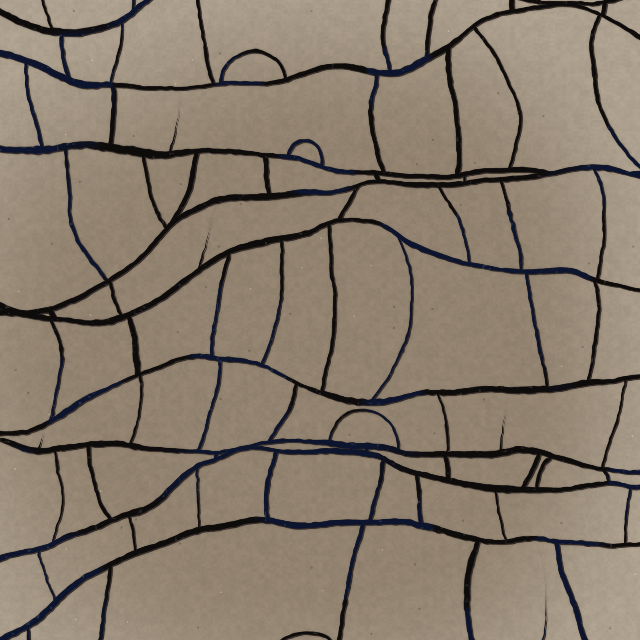
Write a Shadertoy shader that draws this texture.

```glsl
// Dried clay split by long wavy cracks, with short cross cracks and small domes between them.

const float ROW = 0.115;    // mean distance between long cracks
const float CELL = 0.125;   // mean distance between cross cracks

const vec3 CLAY = vec3(0.572, 0.512, 0.438);
const vec3 PALE_CLAY = vec3(0.68, 0.63, 0.56);
const vec3 RIM = vec3(0.38, 0.34, 0.29);
const vec3 WALL = vec3(0.22, 0.18, 0.16);
const vec3 GAP_BLACK = vec3(0.055, 0.045, 0.045);
const vec3 GAP_NAVY = vec3(0.05, 0.08, 0.175);

float hash(vec2 p) {
    return fract(sin(dot(p, vec2(127.1, 311.7))) * 43758.5453);
}

float noise(vec2 p) {
    vec2 i = floor(p), f = fract(p);
    f = f * f * f * (f * (f * 6.0 - 15.0) + 10.0);
    return mix(mix(hash(i), hash(i + vec2(1, 0)), f.x),
               mix(hash(i + vec2(0, 1)), hash(i + vec2(1, 1)), f.x), f.y);
}

// Height of one long crack
float crackHeight(float row, float x) {
    float sway = noise(vec2(x * 3.0 + row * 7.3, row * 5.0)) - 0.5;
    float ripple = noise(vec2(x * 8.0 + row * 3.1, row * 9.0)) - 0.5;
    return row * ROW + 0.165 * sway + 0.03 * ripple;
}

// Bend the sheet: long cracks droop to the left, edges wander slightly
vec2 bendSheet(vec2 p) {
    p.y += 0.09 * smoothstep(0.42, 0.0, p.x) * (1.0 - smoothstep(0.5, 1.0, p.y));
    vec2 wander = vec2(noise(p * 17.0), noise(p * 17.0 + 40.0)) - 0.5;
    vec2 chip = vec2(noise(p * 120.0), noise(p * 120.0 + 70.0)) - 0.5;
    return p + 0.010 * wander + 0.0018 * chip;
}

// Distance to a cross crack or dome of one cell, less its half width
float crossCrack(vec2 p, float cell, float row, float along) {
    vec2 id = vec2(cell, row);
    float kind = hash(id + 3.7);
    float lean = 0.7 * (hash(id + 11.3) - 0.5);
    float bend = 6.0 * (hash(id + 23.9) - 0.5);
    float width = mix(0.0018, 0.0042, hash(id + 31.1));
    float x = (cell + 0.5 + 0.7 * (hash(id + 47.5) - 0.5)) * CELL;
    if (kind > 0.9) {
        vec2 base = vec2(x, crackHeight(row, x));
        float radius = mix(0.028, 0.055, hash(id + 59.2));
        vec2 squash = vec2(1.0, mix(0.8, 1.2, hash(id + 67.3)));
        return abs(length((p - base) * squash) - radius) - min(width, 0.0028);
    }
    if (kind > 0.80) return 1.0;
    if (kind < 0.10) width = 0.0022 - 0.004 * along;   // tapering hairline
    float v = p.y - (row + 0.5) * ROW;
    float slope = lean + 2.0 * bend * v;
    return abs(p.x - x - lean * v - bend * v * v) / sqrt(1.0 + slope * slope) - width;
}

// Distance to the nearest crack edge, negative inside
float cracks(vec2 p) {
    float d = 1.0, row = -4.0, low = -1.0, high = 3.0;
    float h = -1.0, hNext = -1.0;
    const float STEP = 0.002;
    float width = mix(0.0027, 0.0056, noise(p * 9.0 + 5.0));
    // Long cracks never cross: each is lifted onto the one below, so they merge
    for (float i = -3.0; i < 13.0; i++) {
        h = max(h, crackHeight(i, p.x));
        hNext = max(hNext, crackHeight(i, p.x + STEP));
        float slope = (hNext - h) / STEP;
        d = min(d, abs(p.y - h) / sqrt(1.0 + slope * slope) - width);
        if (h < p.y) { low = h; row = i; }
        else high = min(high, h);
    }
    float along = (p.y - low) / max(high - low, 0.001);
    float cell = floor(p.x / CELL);
    for (float k = -2.0; k <= 2.0; k++)
        d = min(d, crossCrack(p, cell + k, row, along));
    return d;
}

// Sparse soft dots, one candidate per grid square
float dots(vec2 p, float grid, float share, float radius) {
    vec2 id = floor(p * grid);
    vec2 centre = (id + 0.25 + 0.5 * vec2(hash(id), hash(id + 9.0))) / grid;
    return step(hash(id + 17.0), share) * smoothstep(radius, 0.3 * radius, length(p - centre));
}

vec3 claySurface(vec2 p) {
    float reach = length(p - vec2(0.47, 0.44)) + 0.07 * (noise(p * 4.0) - 0.5);
    vec3 colour = mix(CLAY, PALE_CLAY, smoothstep(0.34, 0.66, reach));
    colour *= 1.0 + 0.045 * (noise(p * 110.0) - 0.5) + 0.045 * (noise(p * 290.0) - 0.5);
    colour *= 1.0 - 0.2 * dots(p, 30.0, 0.05, 0.0026);
    return colour + 0.12 * dots(p + 0.31, 25.0, 0.05, 0.002);
}

void mainImage(out vec4 fragColor, in vec2 fragCoord) {
    vec2 p = fragCoord / iResolution.y;
    float soft = 0.6 / iResolution.y;

    // The wall shows on one side of each gap, joined to it
    float gap = cracks(bendSheet(p));
    float shifted = cracks(bendSheet(p + vec2(-0.0017, 0.0014)));
    float wall = min(gap, shifted);

    vec3 colour = claySurface(p);
    colour *= 1.0 - 0.04 * smoothstep(0.004, 0.0, wall);
    vec3 wallColour = mix(WALL, RIM, smoothstep(-0.0012, 0.0004, wall));
    wallColour *= 0.85 + 0.3 * noise(p * 150.0);
    colour = mix(colour, wallColour, smoothstep(soft, -soft, wall));

    // Dark depth with patches of navy and a few crumbs
    float navy = smoothstep(0.57, 0.67, noise(p * 8.0 + 60.0));
    vec3 gapColour = mix(GAP_BLACK, GAP_NAVY, navy);
    gapColour += 0.12 * smoothstep(0.85, 1.0, noise(p * 200.0));
    colour = mix(colour, gapColour, smoothstep(soft, -soft, gap + 0.0006));

    fragColor = vec4(colour, 1.0);
}
```
